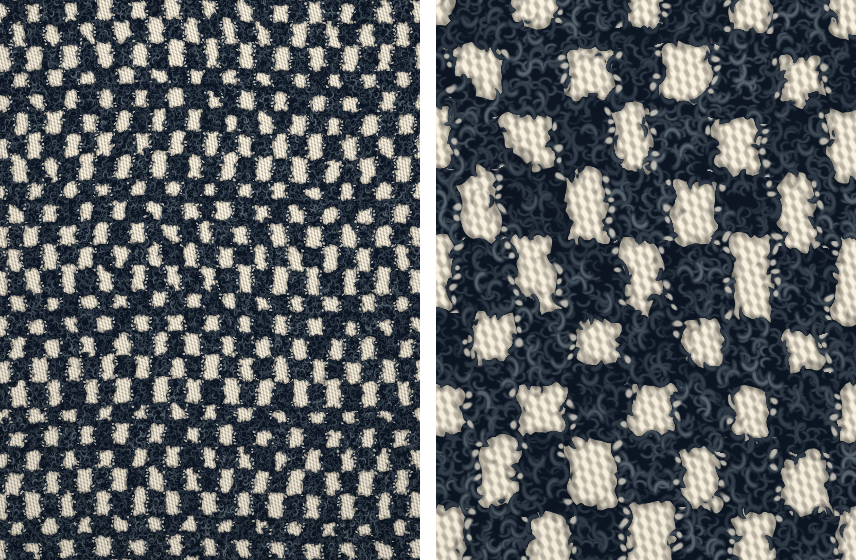
Left: the whole. Right: its middle third, enlarged.
A Shadertoy shader for this texture:

```glsl
const float COLUMNS = 12.0;
const float ROW_HEIGHT = 0.64;

vec2 hash2(vec2 p) {
    vec3 q = fract(p.xyx * vec3(0.1031, 0.103, 0.0973));
    q += dot(q, q.yzx + 33.33);
    return fract((q.xx + q.yz) * q.zy);
}

// Height of overlapping yarn arcs, one per jittered cell.
float yarnCurls(vec2 p) {
    vec2 cell = floor(p);
    float height = 0.0;
    for (int y = -1; y <= 1; y++)
    for (int x = -1; x <= 1; x++) {
        vec2 id = cell + vec2(x, y);
        vec2 rnd = hash2(id + 50.0);
        vec2 d = p - id - rnd;
        float angle = 6.283 * hash2(id + 91.0).x;
        vec2 facing = vec2(cos(angle), sin(angle));
        float ring = abs(length(d * vec2(1.0, 0.8)) - 0.42);
        float strand = smoothstep(0.25, 0.0, ring) * smoothstep(-0.3, 0.25, dot(d, facing));
        height = max(height, strand * (0.4 + 0.6 * rnd.y));
    }
    return height;
}

float roundedBox(vec2 p, vec2 halfSize, float radius) {
    vec2 d = abs(p) - halfSize + radius;
    return length(max(d, 0.0)) + min(max(d.x, d.y), 0.0) - radius;
}

// Distance to the nearest bare patch (x) and the strength of its side picots (y).
vec2 barePatches(vec2 p) {
    float nearest = 1.0, picots = 0.0;
    float middleRow = floor(p.y / ROW_HEIGHT);
    for (int k = -1; k <= 1; k++) {
        float row = middleRow + float(k);
        float shift = 0.5 * mod(row + 1.0, 2.0);
        vec2 id = vec2(floor(p.x + shift), row);
        vec2 rnd = hash2(id + 17.0), wear = hash2(id + 73.0);
        vec2 center = vec2(id.x + 0.5 - shift, (row + 0.5) * ROW_HEIGHT);
        vec2 d = p - center - (rnd - 0.5) * vec2(0.13, 0.08);
        d.x += (wear.y - 0.5) * 0.3 * d.y;

        // Row heights fall from tall to short in groups of five.
        float tall = 0.37 - 0.042 * mod(row + 3.0, 5.0);
        vec2 halfSize = vec2(0.155 + 0.065 * wear.x, tall + 0.09 * (rnd.y - 0.55));
        float dist = roundedBox(d, halfSize, 0.07);

        // A stray tuft covers one corner of some patches.
        vec2 corner = halfSize * sign(rnd - 0.5);
        float tuft = 0.2 * smoothstep(0.45, 1.0, wear.y) - length(d - corner);
        dist = max(dist, tuft);
        nearest = min(nearest, dist);

        // Small pale stitches beside the left and right edges.
        float stitch = floor(d.y / 0.105);
        vec2 dotPos = vec2(abs(d.x) - halfSize.x - 0.055, d.y - (stitch + 0.5) * 0.105);
        float shown = step(0.45, hash2(id * 7.0 + vec2(stitch, sign(d.x))).x);
        shown *= step(abs(d.y), halfSize.y);
        picots = max(picots, shown * smoothstep(0.045, 0.018, length(dotPos)));
    }
    return vec2(nearest, picots);
}

void mainImage(out vec4 fragColor, in vec2 fragCoord) {
    vec2 p = fragCoord / iResolution.x * COLUMNS;
    vec2 uv = fragCoord / iResolution.xy;
    float pixel = COLUMNS / iResolution.x;

    // Slack in the cloth and ragged pile edges.
    vec2 cloth = p + 0.07 * sin(p.yx * vec2(0.8, 0.6) + vec2(0.5, 2.0));
    vec2 ragged = cloth + 0.022 * sin(cloth.yx * 17.0 + 2.0 * sin(cloth * 9.0));
    float curl = yarnCurls(cloth * 6.2);
    float fineCurl = yarnCurls(cloth.yx * 9.5 + 31.0);
    vec2 patchInfo = barePatches(ragged);
    float dist = patchInfo.x + 0.075 * (curl - 0.3);

    // Navy looped pile, rounded over at its edges.
    float height = max(curl, 0.75 * fineCurl);
    float puff = smoothstep(-0.02, 0.2, patchInfo.x);
    float light = height * (0.72 + 0.28 * puff);
    light *= 0.9 + 0.15 * sin(cloth.x * 3.1 + 2.0 * sin(cloth.y * 2.3));
    vec3 pile = mix(vec3(0.045, 0.08, 0.13), vec3(0.18, 0.225, 0.27), smoothstep(0.05, 0.5, light));
    pile = mix(pile, vec3(0.34, 0.385, 0.42), smoothstep(0.48, 0.9, light));

    // Cream ground with slanted ribs and cross threads.
    float rib = 0.5 + 0.5 * sin(70.0 * (cloth.x + 0.18 * cloth.y));
    float cross = 0.5 + 0.5 * sin(62.0 * cloth.y + 26.0 * cloth.x);
    float weave = 0.6 * rib + 0.4 * cross;
    vec3 ground = mix(vec3(0.73, 0.70, 0.64), vec3(0.97, 0.94, 0.87), smoothstep(0.1, 0.75, weave));
    ground *= mix(0.68, 1.0, smoothstep(0.0, 0.09, -dist));

    float bare = smoothstep(pixel * 0.7, -pixel * 0.7, dist);
    vec3 color = mix(pile, ground, bare);
    color = mix(color, vec3(0.83, 0.81, 0.76), 0.85 * patchInfo.y * (1.0 - bare));

    // Soft light, fading toward the lower corners.
    color *= 1.03 - 0.14 * dot(uv - vec2(0.55, 0.6), uv - vec2(0.55, 0.6)) - 0.05 * (1.0 - uv.y);
    fragColor = vec4(color, 1.0);
}
```
